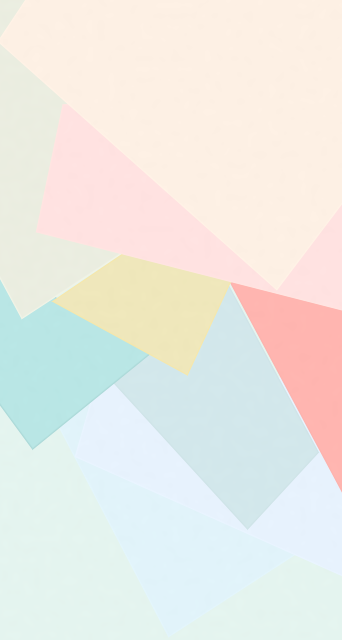
This background is drawn by a Shadertoy shader. Its source:

```glsl
// Overlapping sheets of pastel paper with thin pale and shaded rims.

// Signed distance to a convex quad, corners counterclockwise.
float edgeSide(vec2 p, vec2 a, vec2 b) {
    vec2 along = normalize(b - a);
    return dot(p - a, vec2(along.y, -along.x));
}

float quad(vec2 p, vec2 a, vec2 b, vec2 c, vec2 d) {
    return max(max(edgeSide(p, a, b), edgeSide(p, b, c)),
               max(edgeSide(p, c, d), edgeSide(p, d, a)));
}

// Lay one sheet over the colour so far; rim brightens or darkens its border.
void sheet(inout vec3 color, float dist, vec3 tint, vec3 rim) {
    float pixel = 1.0 / iResolution.y;
    float border = smoothstep(-0.0035, -0.0005, dist);
    float cover = 1.0 - smoothstep(-0.6 * pixel, 0.6 * pixel, dist);
    color = mix(color, tint + rim * border, cover);
}

// Gradient noise for the faint paper mottling.
vec2 gradientAt(vec2 cell) {
    float angle = 6.2832 * fract(sin(dot(cell, vec2(127.1, 311.7))) * 43758.5);
    return vec2(cos(angle), sin(angle));
}

float gradientNoise(vec2 p) {
    vec2 i = floor(p), f = fract(p);
    vec2 u = f * f * (3.0 - 2.0 * f);
    vec2 e = vec2(0.0, 1.0);
    float low = mix(dot(gradientAt(i), f), dot(gradientAt(i + e.yx), f - e.yx), u.x);
    float high = mix(dot(gradientAt(i + e), f - e), dot(gradientAt(i + 1.0), f - 1.0), u.x);
    return mix(low, high, u.y);
}

void mainImage(out vec4 fragColor, in vec2 fragCoord) {
    // Height runs 0 to 1, width 0 to 0.536.
    vec2 p = fragCoord / iResolution.xy * vec2(0.536, 1.0);
    vec3 color = vec3(0.895, 0.957, 0.937);

    // Cool sheets at the bottom
    sheet(color, quad(p, vec2(0.264, 0.004), vec2(0.469, 0.137), vec2(0.178, 0.375), vec2(0.065, 0.384)),
          vec3(0.882, 0.953, 0.980), vec3(0.008));
    sheet(color, quad(p, vec2(0.117, 0.286), vec2(0.560, 0.089), vec2(0.560, 0.414), vec2(0.150, 0.401)),
          vec3(0.906, 0.949, 0.992), vec3(0.008));
    sheet(color, quad(p, vec2(0.178, 0.401), vec2(0.388, 0.172), vec2(0.500, 0.293), vec2(0.345, 0.580)),
          vec3(0.825, 0.907, 0.922), vec3(-0.015));
    sheet(color, quad(p, vec2(0.051, 0.297), vec2(0.240, 0.450), vec2(-0.013, 0.592), vec2(-0.013, 0.384)),
          vec3(0.725, 0.902, 0.898), vec3(-0.05));

    // Warm sheets across the middle
    sheet(color, quad(p, vec2(0.361, 0.557), vec2(0.573, 0.161), vec2(0.573, 0.505), vec2(0.400, 0.600)),
          vec3(1.000, 0.710, 0.690), vec3(-0.01));
    sheet(color, quad(p, vec2(0.034, 0.501), vec2(0.189, 0.602), vec2(0.078, 1.026), vec2(-0.260, 1.044)),
          vec3(0.920, 0.930, 0.880), vec3(0.025));
    sheet(color, quad(p, vec2(0.204, 0.612), vec2(0.081, 0.529), vec2(0.294, 0.413), vec2(0.370, 0.576)),
          vec3(0.937, 0.906, 0.733), vec3(0.025, 0.0, -0.06));

    // Pink and cream sheets on top
    sheet(color, quad(p, vec2(0.098, 0.837), vec2(0.056, 0.637), vec2(0.547, 0.512), vec2(0.547, 0.870)),
          vec3(1.000, 0.886, 0.882), vec3(0.0, 0.01, 0.0));
    sheet(color, quad(p, vec2(-0.004, 0.935), vec2(0.434, 0.546), vec2(0.807, 1.038), vec2(0.048, 1.013)),
          vec3(0.992, 0.941, 0.894), vec3(0.008));

    color += 0.006 * gradientNoise(p * 60.0);
    fragColor = vec4(color, 1.0);
}
```
